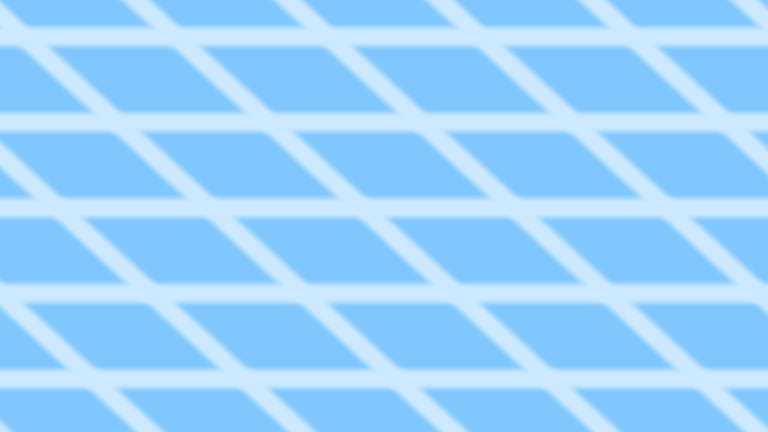
Write a Shadertoy shader that draws this pattern.

```glsl
// Lengths are fractions of the canvas height.
const vec3 GROUND_COLOR = vec3(0.50, 0.78, 1.0);
const vec3 LINE_COLOR = vec3(0.80, 0.915, 1.0);
const float ROW_SPACING = 0.198;
const float ROW_OFFSET = 0.1227;
const float SLANT_SPACING = 0.352;  // measured along x
const float SLANT_OFFSET = 0.347;
const float SLANT_RUN = 1.088;      // x travelled per unit of descent
const float HALF_WIDTH = 0.022;
const float SOFTNESS = 0.0115;

// Distance to the nearest of evenly spaced lines.
float repeatDistance(float coord, float spacing) {
    return abs(fract(coord / spacing + 0.5) - 0.5) * spacing;
}

// Blurred coverage of a line, never sharper than one pixel.
float softLine(float dist) {
    float blur = max(SOFTNESS, 0.5 / iResolution.y);
    return 1.0 - smoothstep(HALF_WIDTH - blur, HALF_WIDTH + blur, dist);
}

void mainImage(out vec4 fragColor, in vec2 fragCoord) {
    vec2 p = fragCoord / iResolution.y;

    // Horizontal lines
    float row = softLine(repeatDistance(p.y - ROW_OFFSET, ROW_SPACING));

    // Slanted lines, with the distance taken perpendicular to them
    float slantCoord = p.x + SLANT_RUN * p.y - SLANT_OFFSET;
    float slantScale = inversesqrt(1.0 + SLANT_RUN * SLANT_RUN);
    float slant = softLine(repeatDistance(slantCoord, SLANT_SPACING) * slantScale);

    // Soft union fills the corners of the crossings
    float coverage = 1.0 - (1.0 - row) * (1.0 - slant);
    fragColor = vec4(mix(GROUND_COLOR, LINE_COLOR, coverage), 1.0);
}
```
